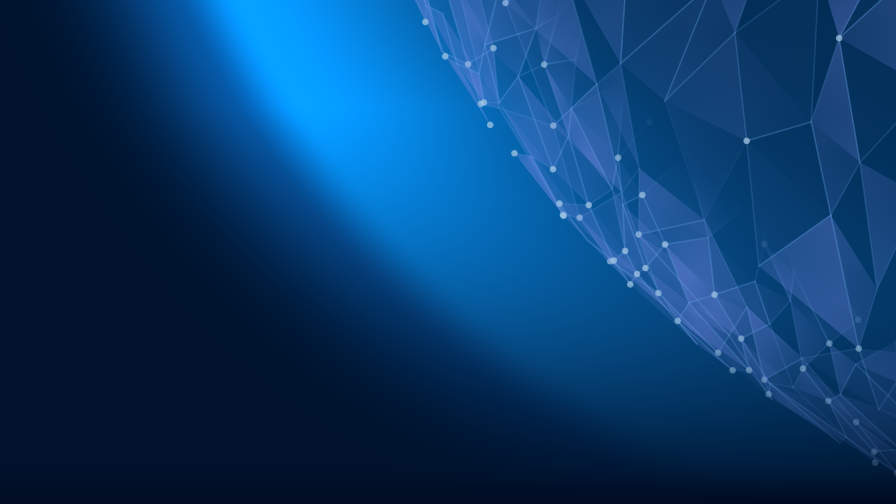
This background is drawn by a Shadertoy shader. Its source:

```glsl
const vec2 GLOW_CENTER = vec2(2.216, 1.852);
const float GLOW_RADIUS = 1.99;
const float INNER_WIDTH = 0.42;
const float OUTER_WIDTH = 0.18;
const vec2 GLOBE_CENTER = vec2(2.836, 2.105);
const float GLOBE_RADIUS = 2.304;
const vec2 COARSE_CELL = vec2(0.12, 0.085);
const vec2 FINE_CELL = vec2(0.085, 0.05);
const vec2 VOID_CENTER = vec2(1.37, 0.73);
const vec3 FACET_COLOR = vec3(0.42, 0.51, 0.86);
const vec3 LINE_COLOR = vec3(0.38, 0.62, 0.88);
const vec3 DOT_COLOR = vec3(0.65, 0.79, 0.90);
const float DOT_RADIUS = 0.0064;
const float LINE_WIDTH = 0.0008;

float hash(vec2 p) {
    vec3 q = fract(vec3(p.xyx) * 0.1031);
    q += dot(q, q.yzx + 33.33);
    return fract((q.x + q.y) * q.z);
}

// Globe coordinates: depth angle from the rim, then angle along the rim
vec2 toGlobe(vec2 p) {
    vec2 d = GLOBE_CENTER - p;
    return vec2(acos(min(length(d) / GLOBE_RADIUS, 1.0)), atan(d.y, d.x));
}

vec2 toCanvas(vec2 g) {
    return GLOBE_CENTER - GLOBE_RADIUS * cos(g.x) * vec2(cos(g.y), sin(g.y));
}

vec2 meshNode(vec2 id, vec2 cell, float seed) {
    vec2 jitter = vec2(hash(id + seed), hash(id + seed + 47.0)) - 0.5;
    vec2 g = (id + 0.5 + 0.75 * jitter) * cell;
    return toCanvas(vec2(max(g.x, 0.015), g.y));
}

float segmentDistance(vec2 p, vec2 a, vec2 b) {
    vec2 e = b - a;
    return length(p - a - e * clamp(dot(p - a, e) / dot(e, e), 0.0, 1.0));
}

float edgeSide(vec2 p, vec2 a, vec2 b) {
    vec2 e = normalize(b - a);
    return e.x * (p.y - a.y) - e.y * (p.x - a.x);
}

// Translucent triangle with a random opacity and a soft shade across it
void addFacet(inout vec3 color, vec2 p, vec2 a, vec2 b, vec2 c, float chance, float fade, float px) {
    float turn = sign(edgeSide(c, a, b));
    float inside = turn * edgeSide(p, a, b);
    inside = min(inside, turn * edgeSide(p, b, c));
    inside = min(inside, turn * edgeSide(p, c, a));
    vec2 gap = (a + b + c) / 3.0 - VOID_CENTER;
    float presence = fade * (1.0 - 0.8 * exp(-dot(gap, gap) / 0.018));
    float shade = mix(0.55, 1.0, clamp(length(p - a) / length(b - a), 0.0, 1.0));
    float opacity = 0.5 * chance * chance * smoothstep(0.25, 0.6, chance) * shade;
    color = mix(color, FACET_COLOR, opacity * presence * smoothstep(-0.5 * px, 0.5 * px, inside));
    float line = min(segmentDistance(p, a, b), segmentDistance(p, b, c));
    line = smoothstep(LINE_WIDTH + px, LINE_WIDTH - 0.3 * px, line);
    color = mix(color, LINE_COLOR, 0.2 * step(0.35, chance) * presence * line);
}

void addMesh(inout vec3 color, vec2 p, vec2 cell, float seed, float fade, float px) {
    vec2 base = floor(toGlobe(p) / cell - 0.5);
    float dots = 0.0;
    for (int i = -1; i <= 1; i++) {
        for (int j = -1; j <= 1; j++) {
            vec2 id = base + vec2(i, j);
            if (id.x < 0.0) continue;
            vec2 a = meshNode(id, cell, seed);
            vec2 b = meshNode(id + vec2(1, 0), cell, seed);
            vec2 c = meshNode(id + vec2(0, 1), cell, seed);
            vec2 d = meshNode(id + vec2(1, 1), cell, seed);
            addFacet(color, p, a, b, c, hash(id + seed + 11.0), fade, px);
            addFacet(color, p, d, c, b, hash(id + seed + 83.0), fade, px);
            float shown = step(0.25 + 0.08 * id.x, hash(id + seed + 29.0));
            float disc = smoothstep(0.7 * px, -0.7 * px, length(p - a) - DOT_RADIUS);
            dots = max(dots, shown * disc);
        }
    }
    color = mix(color, DOT_COLOR, 0.72 * dots * fade);
}

// Bright crescent with a wide inner fade and a darker outer halo
vec3 backdrop(vec2 p) {
    float s = length(p - GLOW_CENTER) - GLOW_RADIUS;
    float along = min(0.06 + 0.75 * p.y, 0.65);
    float ambient = 0.055 + 0.12 * smoothstep(0.0, 0.5, p.y);
    float inner = ambient + max(along - ambient, 0.0) * exp(-pow(s / INNER_WIDTH, 2.0));
    float halo = exp(-pow(max(s, 0.0) / OUTER_WIDTH, 2.0));
    float outer = 0.07 + 0.52 * max(along - 0.07, 0.0) * halo;
    float lit = smoothstep(0.06, -0.06, s);
    float light = mix(outer, inner, lit) - 0.02 * smoothstep(0.08, 0.0, p.y);
    float blue = 0.06 + 1.58 * light + 0.08 * halo * along * (1.0 - lit);
    return vec3(0.02 * smoothstep(0.1, 0.3, light), light, min(blue, 1.0));
}

void mainImage(out vec4 fragColor, in vec2 fragCoord) {
    float px = 1.0 / iResolution.y;
    vec2 p = fragCoord * px;
    vec3 color = backdrop(p);
    float depth = GLOBE_RADIUS - length(p - GLOBE_CENTER);
    if (depth > -0.02) {
        float fade = mix(0.25, 1.0, smoothstep(0.02, 0.5, p.y));
        addMesh(color, p, COARSE_CELL, 5.0, fade, px);
        addMesh(color, p, FINE_CELL, 131.0, fade * smoothstep(0.28, 0.12, depth), px);
    }
    fragColor = vec4(color, 1.0);
}
```
